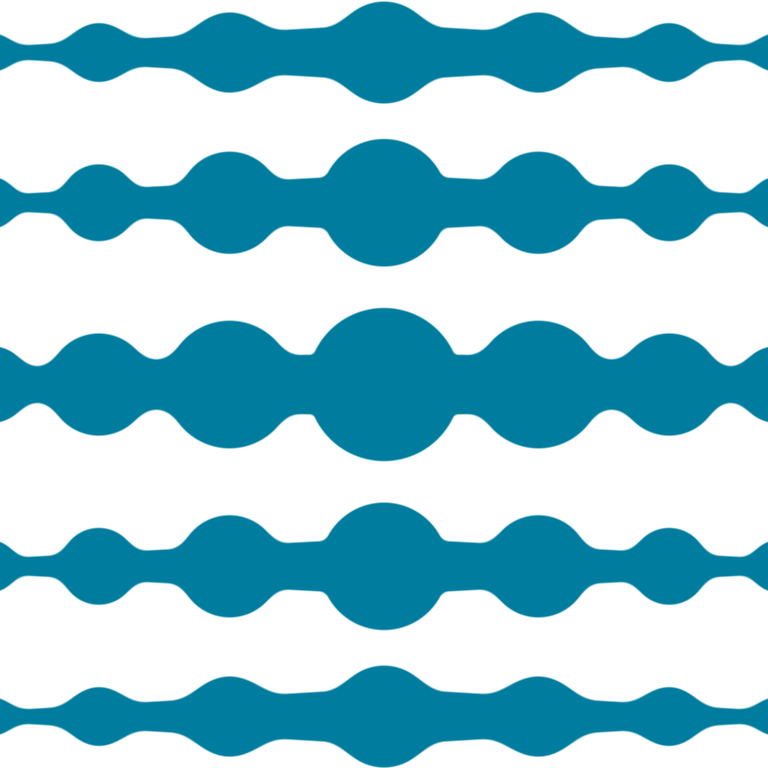
This pattern is drawn by a three.js fragment shader. Its source:

```glsl
// Five horizontal strands of round beads, largest at the centre of the canvas.
// Each strand is a tapering bar smoothly merged with circles; mirror symmetry
// leaves only three kinds of strand and four beads per strand to evaluate.
varying vec2 vUv;

const vec3 PAPER = vec3(1.0);
const vec3 TEAL = vec3(0.0, 0.49, 0.62);
const vec2 CENTRE = vec2(0.5, 0.4993);
const float EDGE = 0.0015;

// Polynomial smooth union of two distances, with blend width k.
float smoothUnion(float a, float b, float k) {
  float h = max(k - abs(a - b), 0.0);
  return min(a, b) - h * h / (4.0 * k);
}

// Position of the n-th item when the spacing shrinks away from the centre.
float shrinkingStep(float n, float first, float shrink) {
  return n * (first - shrink * n);
}

// Half thickness of the bar: taper = (thickness, linear loss, quadratic loss).
float barThickness(float x, vec3 taper) {
  return taper.x - taper.y * x - taper.z * x * x;
}

// One strand along y = 0; beads = (largest radius, radius loss per bead),
// blend = (width at the central bead, width at the others).
float strand(vec2 p, vec2 beads, vec3 taper, vec2 blend) {
  float d = abs(p.y) - barThickness(p.x, taper);
  for (int i = 0; i < 4; i++) {
    float n = float(i);
    float beadX = shrinkingStep(n, 0.2164, 0.01536);
    float bead = length(p - vec2(beadX, 0.0)) - (beads.x - beads.y * n);
    d = smoothUnion(d, bead, i == 0 ? blend.x : blend.y);
  }
  return d;
}

// Strand at the given row, counted outwards from the middle one.
float rowStrand(vec2 p, float row) {
  vec2 q = p - vec2(0.0, shrinkingStep(row, 0.25725, 0.02055));
  float largest = 0.0997 - 0.0167 * row;
  if (row < 0.5) {
    return strand(q, vec2(largest, 0.0166), vec3(0.0395, 0.0, 0.0768), vec2(0.005, 0.018));
  }
  if (row < 1.5) {
    return strand(q, vec2(largest, 0.0165), vec3(0.0371, 0.0535, 0.0), vec2(0.008, 0.018));
  }
  return strand(q, vec2(largest, 0.0142), vec3(0.0371, 0.059, 0.0), vec2(0.021, 0.029));
}

void main() {
  // Fold the canvas into one quadrant.
  vec2 p = abs(vUv - CENTRE);

  float d = 1.0;
  for (int row = 0; row < 3; row++) {
    d = min(d, rowStrand(p, float(row)));
  }

  float ink = 1.0 - smoothstep(-EDGE, EDGE, d);
  gl_FragColor = vec4(mix(PAPER, TEAL, ink), 1.0);
}
```
